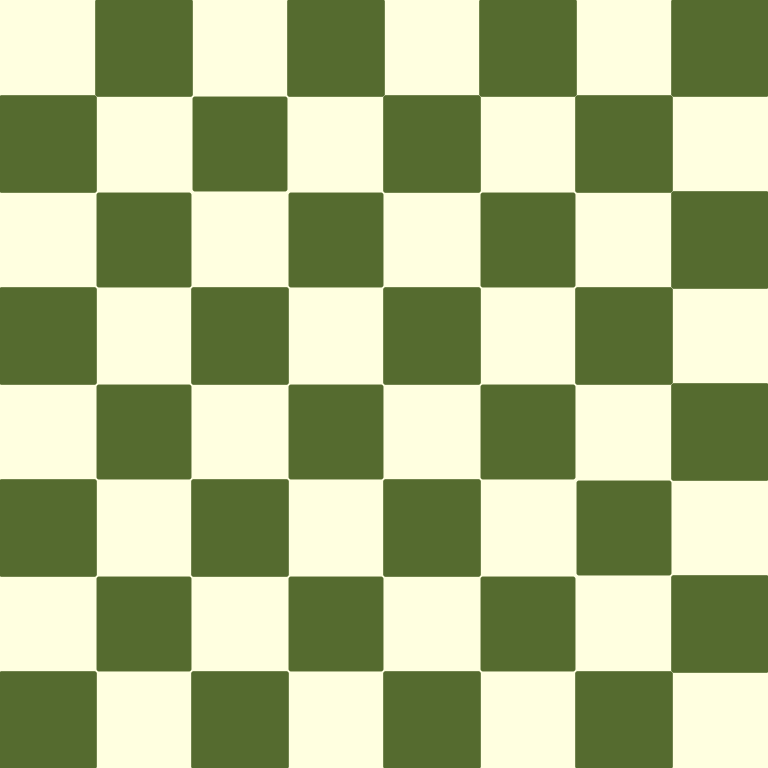
This pattern is drawn by a three.js fragment shader. Its source:

```glsl
#define CELLS 8.0
#define GREEN vec3(0.333, 0.42, 0.184)
#define CREAM vec3(1.0, 1.0, 0.878)
#define GROW 0.0086
#define SHRINK 0.0055
#define CORNER_RADIUS 0.026

varying vec2 vUv;

float roundedBox(vec2 p, float halfSize, float radius) {
  vec2 q = abs(p) - halfSize + radius;
  return length(max(q, 0.0)) + min(max(q.x, q.y), 0.0) - radius;
}

// Even rows and the far borders hold slightly larger squares.
float squareHalfSize(vec2 cell) {
  bool evenRow = mod(cell.y, 2.0) < 0.5;
  bool farBorder = max(cell.x, cell.y) > CELLS - 1.5;
  bool oddOneOut = abs(cell.x * cell.y - 12.0) < 0.5;
  bool large = farBorder || (evenRow && !oddOneOut);
  return 0.5 + (large ? GROW : -SHRINK);
}

void main() {
  vec2 p = vUv * CELLS;
  float pixel = max(fwidth(p.x), 1e-5);
  vec2 home = floor(p);
  float dist = 1.0;

  // Neighbours are included because large squares spill over their cell.
  for (int j = -1; j <= 1; j++) {
    for (int i = -1; i <= 1; i++) {
      vec2 cell = home + vec2(float(i), float(j));
      bool inside = min(cell.x, cell.y) > -0.5 && max(cell.x, cell.y) < CELLS - 0.5;
      bool isGreen = mod(cell.x + cell.y, 2.0) < 0.5;
      if (inside && isGreen) {
        vec2 local = p - cell - 0.5;
        dist = min(dist, roundedBox(local, squareHalfSize(cell), CORNER_RADIUS));
      }
    }
  }

  float coverage = clamp(0.5 - dist / pixel, 0.0, 1.0);
  gl_FragColor = vec4(mix(CREAM, GREEN, coverage), 1.0);
}
```
